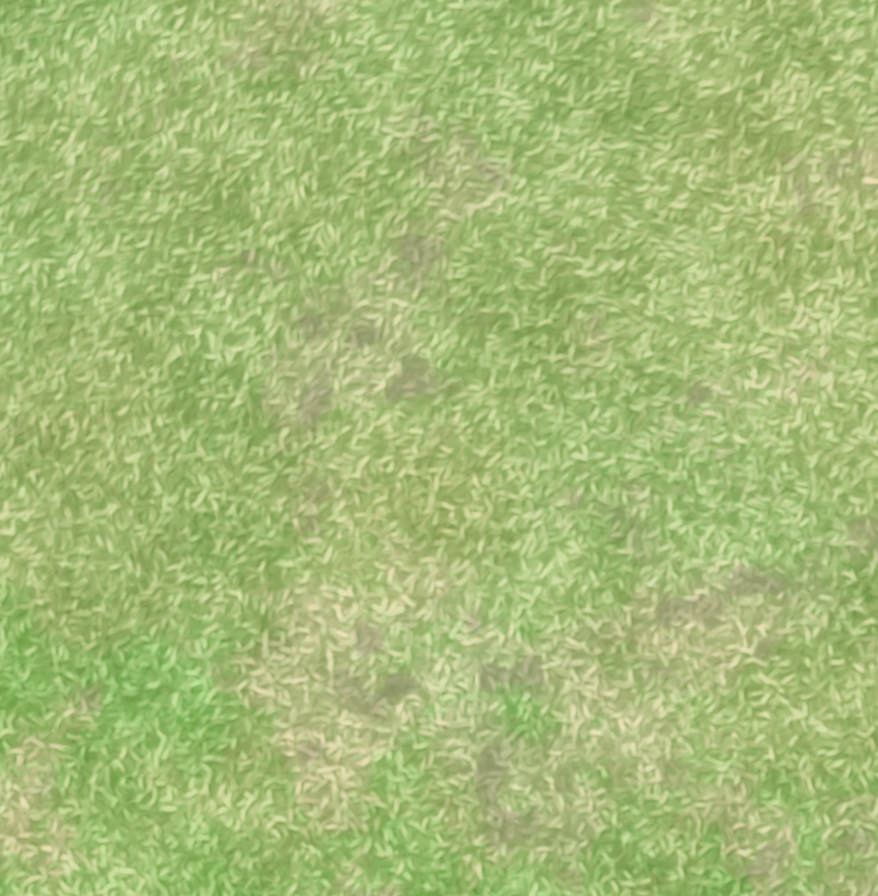
Reproduce this texture procedurally as a WebGL 1 fragment shader.

```glsl
precision highp float;
// Sunlit lawn: soft overlapping grass blades with lush and dry patches.
uniform vec2 u_resolution;

vec2 hash2(vec2 p) {
  vec3 q = fract(p.xyx * vec3(0.1031, 0.1030, 0.0973));
  q += dot(q, q.yzx + 33.33);
  return fract((q.xx + q.yz) * q.zy);
}

// Smooth cellular noise: random cell values blended by distance.
float softCells(vec2 p) {
  vec2 base = floor(p);
  float sum = 0.0;
  float total = 0.0;
  for (int y = -1; y <= 1; y++) {
    for (int x = -1; x <= 1; x++) {
      vec2 id = base + vec2(float(x), float(y));
      vec2 d = p - id - hash2(id);
      float weight = exp(-4.0 * dot(d, d));
      sum += weight * hash2(id + 37.0).x;
      total += weight;
    }
  }
  return sum / total;
}

// Layers of curved blades; returns brightness and hue shift.
vec2 grass(vec2 p, float lean, float spread) {
  vec2 tone = vec2(0.45, 0.5);
  for (int layer = 0; layer < 5; layer++) {
    vec2 g = p * (52.0 + 4.0 * float(layer)) + 19.37 * float(layer);
    vec2 base = floor(g);
    for (int y = -1; y <= 1; y++) {
      for (int x = -1; x <= 1; x++) {
        vec2 id = base + vec2(float(x), float(y));
        vec2 look = hash2(id + 71.0);
        vec2 shape = hash2(id + 143.0);
        vec2 d = g - id - hash2(id);
        float angle = lean + (shape.x - 0.5) * spread;
        vec2 dir = vec2(cos(angle), sin(angle));
        float along = dot(d, dir);
        float across = dot(d, vec2(-dir.y, dir.x));
        across += (shape.y - 0.5) * 0.7 * along * along;

        float size = 0.6 + 0.35 * look.y;
        float body = 1.0 - smoothstep(0.15 * size, size, abs(along));
        float shadow = body * (1.0 - smoothstep(0.0, 0.32, abs(across + 0.24)));
        float blade = body * (1.0 - smoothstep(0.02, 0.34, abs(across)));
        tone.x *= 1.0 - 0.26 * shadow;
        tone = mix(tone, vec2(0.24 + 0.74 * look.x, look.y), 0.8 * blade);
      }
    }
  }
  return tone;
}

void main() {
  vec2 p = gl_FragCoord.xy / u_resolution.y;

  // Blades lean to the right at the top and scatter lower down.
  float lean = 0.95 + 0.7 * (softCells(p * 6.0 + 5.0) - 0.5) - 0.25 * p.x;
  float spread = mix(2.8, 1.7, smoothstep(0.2, 0.9, p.y - 0.3 * p.x + 0.15));
  vec2 tone = grass(p, lean, spread);

  // Broken patches whose edges follow the blades.
  float ragged = softCells(p * 34.0) - 0.5 + 0.5 * (tone.y - 0.5);
  float dryField = 0.6 * softCells(p * 8.0 + 3.0) + 0.4 * softCells(p * 17.0 + 29.0);
  float dry = smoothstep(0.5, 0.78, dryField + 0.22 * ragged);
  float edge = p.y + 0.25 * p.x + 0.5 * (softCells(p * 8.0 + 11.0) - 0.5);
  edge += 0.15 * ragged;
  float lush = (1.0 - smoothstep(-0.05, 0.45, edge)) * (1.0 - 0.8 * dry);
  float cool = softCells(p * 5.0 + 47.0) - 0.5;
  float soil = dry * smoothstep(0.6, 0.85, softCells(p * 30.0 + 8.0));
  float light = tone.x + 0.03 + 0.2 * (softCells(p * 15.0) - 0.5);
  light += 0.12 * (softCells(p * 28.0 + 61.0) - 0.5);

  // Shade from deep green through mid green to pale straw.
  vec3 color = mix(vec3(0.42, 0.54, 0.24), vec3(0.625, 0.725, 0.44),
                   smoothstep(-0.1, 0.6, light));
  color = mix(color, vec3(0.83, 0.88, 0.65), smoothstep(0.4, 1.0, light));
  color += (tone.y - 0.5) * vec3(0.06, 0.0, 0.03);
  color += cool * vec3(-0.06, 0.01, -0.01);
  color += dry * vec3(0.065, 0.005, 0.06);
  color += lush * vec3(-0.10, 0.0, -0.06);
  color = mix(color, vec3(0.53, 0.51, 0.41), 0.4 * soil);

  gl_FragColor = vec4(clamp(color, 0.0, 1.0), 1.0);
}
```
